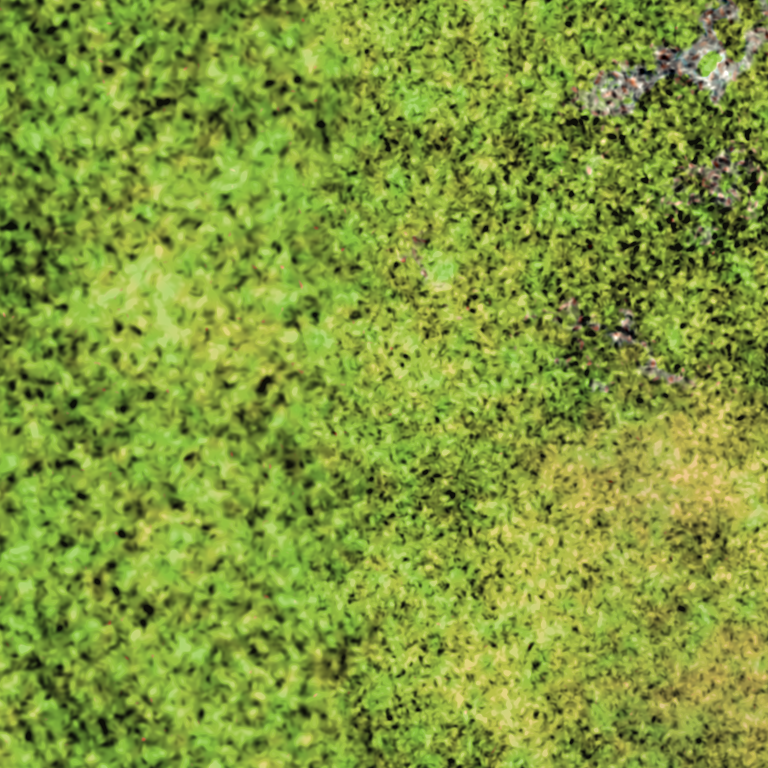
Give the GLSL for this texture, as a Shadertoy shader.

```glsl
// Sunlit moss: cellular noise made of short, randomly turned flecks is summed
// at several sizes into one tone, which a ramp from black to pale lime colours.
// Coarse tufts fill the left, fine ones the right, with dark soil and grey stone.

#define TUFT_SCALE 68.0
#define FINE_SCALE 112.0
#define GRAIN_CONTRAST 0.88
#define PATCH_CONTRAST 0.30
#define TONE_BIAS 0.10
#define SOIL   vec3(0.05, 0.06, 0.03)
#define SHADOW vec3(0.20, 0.25, 0.10)
#define OLIVE  vec3(0.36, 0.44, 0.16)
#define LEAF   vec3(0.49, 0.60, 0.22)
#define LIME   vec3(0.63, 0.76, 0.26)
#define PALE   vec3(0.77, 0.84, 0.46)
#define STONE  vec3(0.53, 0.51, 0.50)

vec3 hash3(vec2 cell) {
    vec3 q = fract(cell.xyx * vec3(0.1031, 0.1030, 0.0973));
    q += dot(q, q.yxz + 33.33);
    return fract((q.xxy + q.yzz) * q.zyx);
}

// Cellular sum of light and dark flecks, about zero mean and unit deviation.
float flecks(vec2 p) {
    vec2 cell = floor(p);
    float sum = 0.0;
    for (int j = -1; j <= 1; j++) {
        for (int i = -1; i <= 1; i++) {
            vec2 id = cell + vec2(i, j);
            vec3 rnd = hash3(id);
            vec2 d = p - id - rnd.xy;
            float angle = 6.2832 * hash3(id + 71.0).x;
            float across = dot(d, vec2(-sin(angle), cos(angle)));
            float window = max(0.0, 1.0 - dot(d, d));
            sum += (2.0 * rnd.z - 1.0) * window * window * exp(-6.0 * across * across);
        }
    }
    return 2.9 * sum;
}

float ramp(float low, float high, float x) {
    return clamp((x - low) / (high - low), 0.0, 1.0);
}

// Soft tilted ellipse: one at the centre, fading to zero outside.
float blot(vec2 p, vec2 centre, vec2 radius, float angle) {
    vec2 d = p - centre;
    float c = cos(angle), s = sin(angle);
    d = vec2(c * d.x + s * d.y, c * d.y - s * d.x) / radius;
    return exp(-dot(d, d));
}

vec3 mossColour(float tone) {
    vec3 colour = mix(SOIL, SHADOW, ramp(-2.6, -1.7, tone));
    colour = mix(colour, OLIVE, ramp(-1.7, -0.85, tone));
    colour = mix(colour, LEAF, ramp(-0.85, -0.1, tone));
    colour = mix(colour, LIME, ramp(-0.1, 0.8, tone));
    return mix(colour, PALE, ramp(1.1, 2.3, tone));
}

void mainImage(out vec4 fragColor, in vec2 fragCoord) {
    vec2 uv = fragCoord / min(iResolution.x, iResolution.y);

    // Broad patches, and a warped copy of the plane for ragged region edges
    float broad = flecks(uv * 5.0 + 3.7);
    float medium = flecks(uv * 11.0 + 19.0);
    float small = flecks(uv * 26.0 + 41.0);
    vec2 ragged = uv + 0.022 * vec2(medium, small);

    // Regions
    float fineSide = smoothstep(0.38, 0.52, ragged.x);
    float darkSoil = blot(ragged, vec2(0.90, 0.75), vec2(0.19, 0.13), -0.3)
                   + 0.6 * blot(ragged, vec2(0.85, 0.55), vec2(0.20, 0.06), -0.3);
    float dryMoss = blot(ragged, vec2(0.84, 0.38), vec2(0.13, 0.12), 0.0)
                  + blot(ragged, vec2(0.96, 0.08), vec2(0.22, 0.13), 0.3);
    float stone = blot(ragged, vec2(0.89, 0.93), vec2(0.15, 0.035), 0.6)
                + 0.55 * blot(ragged, vec2(0.94, 0.77), vec2(0.07, 0.04), 0.5)
                + 0.65 * blot(ragged, vec2(0.80, 0.54), vec2(0.11, 0.03), -0.4)
                + 0.45 * blot(ragged, vec2(0.58, 0.64), vec2(0.05, 0.03), -0.3);

    // Grain: tufts on the left, crisp crumbs on the right
    float crumbs = flecks(uv * FINE_SCALE + 7.0);
    float tufts = flecks(uv * TUFT_SCALE + 53.0);
    float dust = flecks(uv * FINE_SCALE * 1.55 + 91.0);
    float coarseGrain = 0.85 * tufts + 0.50 * crumbs;
    float fineGrain = 0.88 * crumbs + 0.48 * dust;
    float grain = mix(coarseGrain, fineGrain, fineSide);

    // Tone and moss colour
    float contrast = GRAIN_CONTRAST * (1.0 - 0.3 * min(dryMoss, 1.0) + 0.25 * darkSoil);
    float tone = TONE_BIAS + PATCH_CONTRAST * (broad + medium + small)
               + contrast * grain - 1.25 * darkSoil;
    vec3 colour = mossColour(tone);

    // Drift between fresh green and yellow, with a warm tint on dry moss
    float warmth = 0.5 * broad - 0.5 * small + 0.6 * flecks(uv * 43.0 + 13.0);
    warmth += 0.5 * (fineSide - 0.5);
    colour *= 1.0 + clamp(warmth, -1.8, 1.8) * vec3(0.075, 0.0, 0.03);
    colour = mix(colour, colour * vec3(1.08, 0.93, 1.15), min(dryMoss, 1.0));

    // Stone with faint lilac and rust speckles showing between the crumbs
    float speckle = flecks(uv * FINE_SCALE + 137.0);
    vec3 stoneColour = STONE * (1.0 + 0.30 * grain + 0.15 * small);
    stoneColour += 0.06 * speckle * vec3(1.0, -0.3, -0.8) + vec3(0.0, 0.0, 0.03);
    float bare = smoothstep(0.25, 0.75, stone + 0.13 * speckle);
    colour = mix(colour, stoneColour, 0.85 * bare);

    fragColor = vec4(clamp(colour, 0.0, 1.0), 1.0);
}
```
